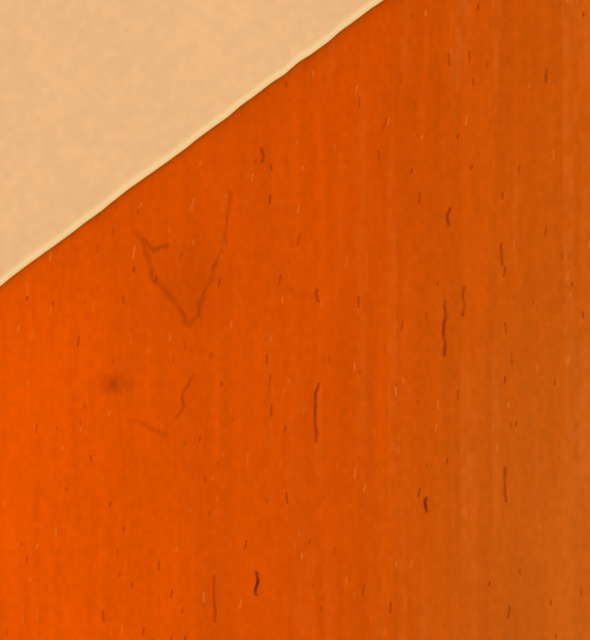
Write a Shadertoy shader that draws this texture.

```glsl
// Orange stained wood panel with vertical grain under a cream wall, split by a diagonal edge
const vec3 WOOD_LEFT = vec3(0.895, 0.325, 0.000);
const vec3 WOOD_MID = vec3(0.825, 0.302, 0.004);
const vec3 WOOD_RIGHT = vec3(0.775, 0.325, 0.030);
const vec3 WOOD_DUSTY = vec3(0.770, 0.365, 0.085);
const vec3 PALE_FLECK = vec3(0.890, 0.460, 0.220);
const vec3 DARK_PORE = vec3(0.390, 0.110, 0.010);
const vec3 CREAM = vec3(0.920, 0.715, 0.505);
const vec3 EDGE_LIGHT = vec3(0.970, 0.830, 0.590);
const float EDGE_HEIGHT = 0.553;
const float EDGE_SLOPE = 0.746;
const float GRAIN_STRENGTH = 0.040;
const float MOTTLE_STRENGTH = 0.045;

// Long pores: centre x, centre y, half length, darkness
const vec4 PORES[12] = vec4[12](
    vec4(0.401, 0.088, 0.017, 1.00), vec4(0.495, 0.355, 0.045, 0.60),
    vec4(0.695, 0.487, 0.042, 0.60), vec4(0.701, 0.661, 0.013, 0.70),
    vec4(0.667, 0.211, 0.010, 0.85), vec4(0.788, 0.243, 0.026, 0.50),
    vec4(0.723, 0.530, 0.022, 0.40), vec4(0.785, 0.603, 0.016, 0.45),
    vec4(0.853, 0.882, 0.010, 0.50), vec4(0.409, 0.758, 0.010, 0.50),
    vec4(0.497, 0.538, 0.008, 0.60), vec4(0.335, 0.065, 0.035, 0.40));

float hash(vec2 p) {
    vec3 q = fract(vec3(p.xyx) * 0.1031);
    q += dot(q, q.yzx + 33.33);
    return fract((q.x + q.y) * q.z);
}

float noise(vec2 p) {
    vec2 i = floor(p), f = fract(p);
    f = f * f * (3.0 - 2.0 * f);
    return mix(mix(hash(i), hash(i + vec2(1, 0)), f.x),
               mix(hash(i + vec2(0, 1)), hash(i + vec2(1, 1)), f.x), f.y);
}

float fbm(vec2 p) {
    float sum = 0.0, gain = 0.5;
    for (int i = 0; i < 4; i++) {
        sum += gain * noise(p);
        p = p * 2.03 + 17.3;
        gain *= 0.5;
    }
    return sum / 0.9375;
}

float segment(vec2 p, vec2 a, vec2 b) {
    vec2 ab = b - a;
    return length(p - a - ab * clamp(dot(p - a, ab) / dot(ab, ab), 0.0, 1.0));
}

float stroke(vec2 p, vec2 a, vec2 b, float width) {
    return 1.0 - smoothstep(0.0, width, segment(p, a, b));
}

// One short upright streak in some cells of a jittered grid
float flecks(vec2 p, vec2 cell, float chance, float seed) {
    vec2 base = floor(p / cell);
    float mask = 0.0;
    for (int j = -1; j <= 1; j++)
    for (int i = -1; i <= 1; i++) {
        vec2 id = base + vec2(i, j) + seed;
        vec2 centre = (base + vec2(i, j) + vec2(hash(id), hash(id + 41.7))) * cell;
        float size = mix(0.002, 0.009, pow(hash(id + 83.1), 2.0));
        vec2 reach = vec2((hash(id + 12.9) - 0.3) * 0.35, 1.0) * size;
        float present = step(hash(id + 67.3), chance) * mix(0.35, 1.0, hash(id + 29.5));
        mask = max(mask, present * stroke(p, centre - reach, centre + reach, 0.0032));
    }
    return mask;
}

// Nested V rings, two knots and a slanted crack
float figure(vec2 p) {
    vec2 q = p + 0.009 * (vec2(noise(p * 55.0), noise(p * 55.0 + 9.0)) - 0.5);
    float arms = stroke(q, vec2(0.215, 0.635), vec2(0.245, 0.560), 0.007);
    arms = max(arms, stroke(q, vec2(0.245, 0.560), vec2(0.295, 0.497), 0.008));
    arms = max(arms, stroke(q, vec2(0.300, 0.497), vec2(0.347, 0.605), 0.006));
    arms = max(arms, 0.8 * stroke(q, vec2(0.347, 0.605), vec2(0.360, 0.700), 0.006));
    float crack = stroke(q, vec2(0.302, 0.416), vec2(0.276, 0.350), 0.005);
    float ring = stroke(q, vec2(0.205, 0.345), vec2(0.258, 0.322), 0.007);
    float knot = stroke(q, vec2(0.226, 0.625), vec2(0.238, 0.609), 0.007);
    knot = max(knot, stroke(q, vec2(0.238, 0.609), vec2(0.264, 0.615), 0.006));
    float smudge = exp(-dot((p - vec2(0.178, 0.400)) * vec2(48, 75), (p - vec2(0.178, 0.400)) * vec2(48, 75)));
    float heart = exp(-dot((p - vec2(0.295, 0.555)) * vec2(24, 15), (p - vec2(0.295, 0.555)) * vec2(24, 15)));
    float broken = mix(0.35, 1.0, noise(p * vec2(90, 70)));
    return broken * (0.28 * arms + 0.45 * crack + 0.18 * ring + 0.42 * knot + 0.42 * smudge) + 0.09 * heart;
}

vec3 wood(vec2 p, float below) {
    vec3 col = mix(WOOD_LEFT, WOOD_MID, smoothstep(-0.05, 0.52, p.x + 0.14 * p.y));
    col = mix(col, WOOD_RIGHT, smoothstep(0.48, 0.88, p.x - 0.12 * (p.y - 0.5)));
    col = mix(col, WOOD_DUSTY, 0.8 * smoothstep(0.55, 1.0, p.x) * smoothstep(0.75, 0.1, p.y));

    // Vertical grain and fine mottling
    float grain = fbm(vec2(p.x * 75.0 + 0.7 * noise(p * 5.0), p.y * 2.5)) - 0.5;
    float mottle = fbm(p * vec2(150, 95)) - 0.5;
    float cloud = fbm(p * vec2(9, 5)) - 0.5;
    col *= 1.0 + 2.0 * GRAIN_STRENGTH * grain + 2.0 * MOTTLE_STRENGTH * mottle + 0.06 * cloud;
    float dust = smoothstep(0.52, 0.8, noise(vec2(p.x * 62.0, p.y * 3.0))) * noise(p * vec2(120, 60));
    col = mix(col, PALE_FLECK, 0.25 * dust * smoothstep(0.15, 0.8, p.x));

    // Scattered flecks, then the larger pores
    col = mix(col, PALE_FLECK, 0.55 * flecks(p, vec2(0.042, 0.050), 0.30, 5.0));
    col = mix(col, DARK_PORE, 0.38 * flecks(p, vec2(0.040, 0.052), 0.32, 210.0));
    col = mix(col, DARK_PORE, figure(p));
    for (int i = 0; i < 12; i++) {
        vec4 pore = PORES[i];
        vec2 q = p - pore.xy - vec2(0.006 * (noise(vec2(p.y * 65.0, float(i))) - 0.5), 0.0);
        float mask = stroke(q, vec2(0.0, -pore.z), vec2(0.0, pore.z), 0.0045);
        col = mix(col, DARK_PORE, pore.w * mask * mix(0.45, 1.0, noise(p * vec2(40, 110))));
    }
    return col * (1.0 - 0.22 * exp(-below / 0.004) - 0.04 * exp(-below / 0.04));
}

vec3 wall(vec2 p, float above) {
    float plaster = fbm(p * 85.0) - 0.5;
    vec3 col = CREAM * (1.0 + 0.055 * plaster + 0.03 * (fbm(p * 9.0) - 0.5));
    return mix(col, EDGE_LIGHT, 0.8 * exp(-pow((above - 0.006) / 0.005, 2.0)));
}

void mainImage(out vec4 fragColor, in vec2 fragCoord) {
    vec2 p = fragCoord / iResolution.y;
    float wobble = 0.0025 * (noise(vec2(p.x * 45.0, 3.0)) - 0.5);
    float edge = (p.y - EDGE_HEIGHT - EDGE_SLOPE * p.x) / length(vec2(1.0, EDGE_SLOPE)) + wobble;
    float soft = max(0.0015, 1.0 / iResolution.y);
    vec3 col = mix(wood(p, max(-edge, 0.0)), wall(p, max(edge, 0.0)), smoothstep(-soft, soft, edge));
    fragColor = vec4(clamp(col, 0.0, 1.0), 1.0);
}
```
